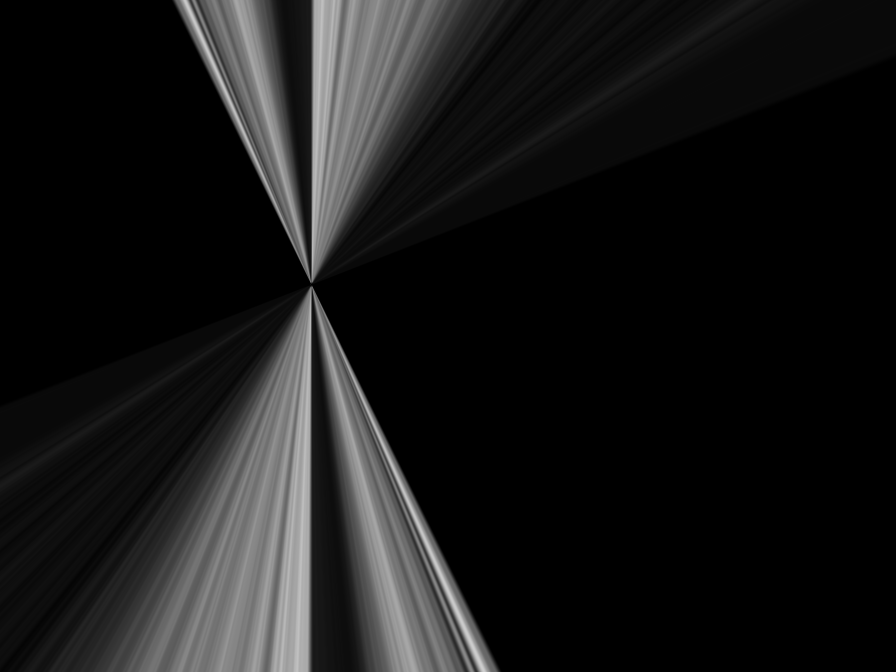
This background is drawn by a WebGL 1 fragment shader. Its source:

```glsl
precision highp float;
// Two opposed fans of grey light meet at a pivot on black.
// Brightness depends only on the slope of the line through the pivot: a chain
// of soft ramps sets the broad tones, layered sines of the angle add streaks.

uniform vec2 u_resolution;

const vec2 PIVOT = vec2(0.3477, 0.5764);   // fraction of the canvas
const float FAN_START = -0.488;            // slopes dx/dy of the fan's borders
const float FAN_END = 2.56;
const float STREAK_BASE_FREQ = 47.0;       // radians per radian of angle
const float STREAK_FREQ_GAIN = 1.63;
const float STREAK_STRENGTH = 0.13;
const float DIM_STREAK_STRENGTH = 0.42;    // contrast in the faint outer fan
const float PIVOT_RADIUS = 0.005;          // dark knot, in canvas heights

// Ramp from 0 to 1, widened by the pixel footprint.
float ramp(float from, float to, float slope, float soft) {
  return smoothstep(from - soft, to + soft, slope);
}

// Soft ray around one slope; thin rays fade as the footprint outgrows them.
float ray(float center, float width, float slope, float soft) {
  float w = width + soft;
  float x = (slope - center) / w;
  return exp(-x * x) * width / w;
}

// Layered sines; each layer fades before it becomes finer than a pixel.
float streaks(float angle, float pixelAngle) {
  float sum = 0.0;
  float freq = STREAK_BASE_FREQ;
  float amp = 1.0;
  for (int i = 0; i < 6; i++) {
    float bend = 1.3 * sin(angle * freq * 0.37 + float(i) * 2.1);
    float visible = 1.0 - smoothstep(0.8, 2.8, freq * pixelAngle);
    sum += amp * visible * sin(angle * freq + bend + float(i) * 1.7);
    freq *= STREAK_FREQ_GAIN;
    amp *= 0.82;
  }
  return sum * 0.5;
}

// Broad tones, from the steep left border across to the faint right border.
float fanTone(float s, float soft) {
  float tone = 0.38 * ramp(FAN_START - 0.004, FAN_START + 0.012, s, soft);
  tone = mix(tone, 0.50, ramp(-0.40, -0.34, s, soft));
  tone = mix(tone, 0.58, ramp(-0.30, -0.24, s, soft));
  tone = mix(tone, 0.30, ramp(-0.23, -0.17, s, soft));
  tone = mix(tone, 0.05, ramp(-0.18, -0.10, s, soft));
  tone = mix(tone, 0.09, ramp(-0.08, -0.03, s, soft));
  tone = mix(tone, 0.70, ramp(-0.004, 0.014, s, soft));
  tone = mix(tone, 0.52, ramp(0.06, 0.16, s, soft));
  tone = mix(tone, 0.40, ramp(0.22, 0.44, s, soft));
  tone = mix(tone, 0.15, ramp(0.40, 0.62, s, soft));
  tone = mix(tone, 0.05, ramp(0.54, 0.80, s, soft));
  tone = mix(tone, 0.066, ramp(1.36, 1.48, s, soft));
  tone = mix(tone, 0.036, ramp(1.68, 1.82, s, soft));
  return tone * (1.0 - ramp(FAN_END - 0.05, FAN_END + 0.03, s, soft));
}

// Distinct bright and dark rays laid over the broad tones.
float accents(float s, float soft) {
  float light = 0.45 * ray(-0.446, 0.012, s, soft);
  light += 0.22 * ray(-0.414, 0.005, s, soft);
  light -= 0.32 * ray(-0.426, 0.005, s, soft);
  light -= 0.25 * ray(-0.400, 0.007, s, soft);
  light -= 0.16 * ray(-0.378, 0.005, s, soft);
  light -= 0.14 * ray(-0.325, 0.012, s, soft);
  light -= 0.20 * ray(0.116, 0.010, s, soft);
  light -= 0.09 * ray(0.185, 0.012, s, soft);
  return light;
}

void main() {
  vec2 d = (gl_FragCoord.xy - PIVOT * u_resolution) / u_resolution.y;
  d = d.y < 0.0 ? -d : d;                  // fold the lower fan onto the upper
  float radius = max(length(d), 0.0005);
  float slope = d.x / max(d.y, 0.0005);
  float angle = atan(d.x, max(d.y, 0.0005));

  // Pixel size expressed as an angle and as a slope.
  float pixelAngle = 1.0 / (u_resolution.y * radius);
  float soft = 0.6 * pixelAngle * (1.0 + min(slope * slope, 9.0));

  float tone = fanTone(slope, soft);
  float faint = smoothstep(0.5, 0.8, slope) * (1.0 - smoothstep(1.5, 1.9, slope));
  float contrast = mix(STREAK_STRENGTH, DIM_STREAK_STRENGTH, faint);
  contrast *= 1.0 - 0.6 * smoothstep(1.7, 1.9, slope);

  float light = tone * (1.0 + contrast * streaks(angle, pixelAngle));
  light += accents(slope, soft);
  light *= smoothstep(0.0, PIVOT_RADIUS, radius);
  gl_FragColor = vec4(vec3(clamp(light, 0.0, 1.0)), 1.0);
}
```
